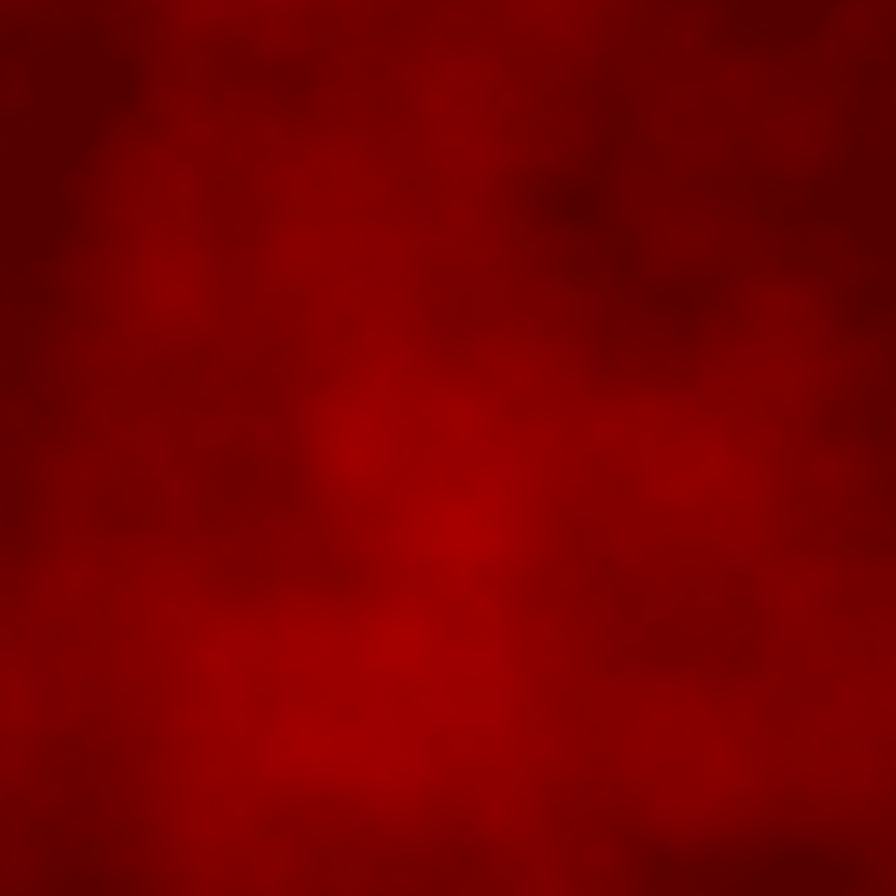
Give the GLSL for this texture, as a WebGL 1 fragment shader.

```glsl
precision highp float;

uniform vec2 u_resolution;

float hash(vec2 cell) {
  return fract(sin(dot(cell, vec2(127.1, 311.7))) * 43758.5453);
}

// Value noise that repeats after the given number of cells
float tiledNoise(vec2 p, float period) {
  vec2 cell = floor(p);
  vec2 f = fract(p);
  vec2 blend = f * f * f * (f * (f * 6.0 - 15.0) + 10.0);
  vec2 low = mod(cell, period);
  vec2 high = mod(cell + 1.0, period);
  float bottom = mix(hash(low), hash(vec2(high.x, low.y)), blend.x);
  float top = mix(hash(vec2(low.x, high.y)), hash(high), blend.x);
  return mix(bottom, top, blend.y);
}

// Cloud layers centred on zero, each finer and fainter than the last
float clouds(vec2 uv) {
  float sum = 0.0;
  float amplitude = 1.0;
  float frequency = 4.0;
  for (int i = 0; i < 6; i++) {
    vec2 shift = vec2(0.37, 0.61) * float(i);
    sum += amplitude * (tiledNoise((uv + shift) * frequency, frequency) - 0.5);
    amplitude *= 0.48;
    frequency *= 2.0;
  }
  return sum;
}

void main() {
  vec2 uv = gl_FragCoord.xy / u_resolution;

  // Broad glow in the lower half, shade in the upper half
  float swell = sin(6.2832 * (uv.y + 0.03 * sin(6.2832 * uv.x)));

  float red = 0.5 + 0.055 * swell + 0.25 * clouds(uv);
  gl_FragColor = vec4(clamp(red, 0.33, 0.69), 0.0, 0.0, 1.0);
}
```
